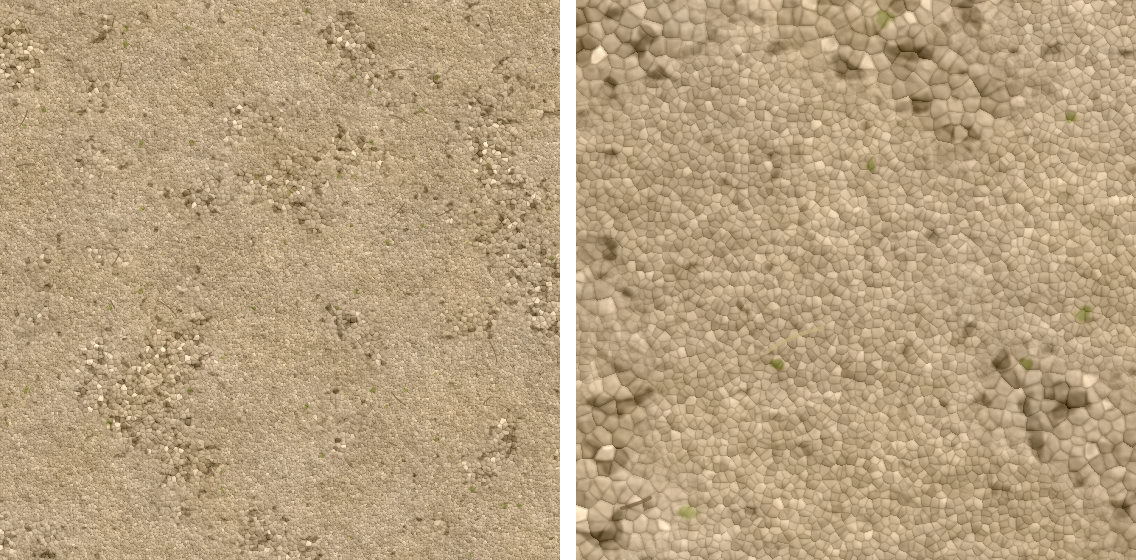
Left, the full canvas; right, a detail of the centre.
This texture is drawn by a Shadertoy shader. Its source:

```glsl
// Dry sandy soil: packed grains (cellular noise) over a lit, bumpy ground (gradient noise).
// Patches of coarser gravel hold dark pits and pale pebbles; sparse moss flecks and
// thin straws are scattered on jittered grids. All lengths are fractions of the canvas.

const vec3 SAND = vec3(0.71, 0.62, 0.49);
const vec3 TONE_TINT = vec3(1.0, 0.97, 0.97);
const vec3 MOSS = vec3(0.46, 0.46, 0.17);
const vec3 STRAW_DARK = vec3(0.43, 0.33, 0.21);
const vec3 STRAW_PALE = vec3(0.80, 0.71, 0.50);
const vec2 LIGHT = vec2(0.45, 0.89);
const float TAU = 6.2832;

vec2 hash2(vec2 cell) {
    vec3 q = fract(cell.xyx * vec3(0.1031, 0.1030, 0.0973));
    q += dot(q, q.yzx + 33.33);
    return fract((q.xx + q.yz) * q.zy);
}

float cornerSlope(vec2 cell, vec2 offset) {
    float angle = TAU * hash2(cell).x;
    return dot(vec2(cos(angle), sin(angle)), offset);
}

float gradientNoise(vec2 p) {
    vec2 cell = floor(p), f = fract(p);
    vec2 u = f * f * f * (f * (f * 6.0 - 15.0) + 10.0);
    vec2 e = vec2(1.0, 0.0);
    float low = mix(cornerSlope(cell, f), cornerSlope(cell + e, f - e), u.x);
    float high = mix(cornerSlope(cell + e.yx, f - e.yx), cornerSlope(cell + 1.0, f - 1.0), u.x);
    return mix(low, high, u.y);
}

float fbm(vec2 p, int octaves, float gain) {
    float sum = 0.0, amplitude = 1.0;
    for (int i = 0; i < octaves; i++) {
        sum += amplitude * gradientNoise(p);
        p = mat2(1.64, 1.28, -1.28, 1.64) * p + 17.3;
        amplitude *= gain;
    }
    return sum;
}

// Brightness of packed grains: lit side, dark gaps, and a random tone for each grain.
float grainTone(vec2 p, float paleAmount) {
    vec2 cell = floor(p), f = fract(p), toGrain = vec2(0.0);
    float nearest = 8.0, second = 8.0, id = 0.0;
    for (int y = -1; y <= 1; y++) {
        for (int x = -1; x <= 1; x++) {
            vec2 neighbour = vec2(x, y);
            vec2 jitter = hash2(cell + neighbour);
            vec2 offset = f - neighbour - jitter;
            float d = length(offset);
            if (d < nearest) {
                second = nearest;
                nearest = d;
                toGrain = offset;
                id = fract(jitter.x * 7.3 + jitter.y * 13.7);
            } else {
                second = min(second, d);
            }
        }
    }
    float gap = 1.0 - smoothstep(0.0, 0.35, second - nearest);
    float pale = paleAmount * smoothstep(0.90, 0.96, id) * (1.0 - gap);
    return 0.12 * (id - 0.5) + 0.12 * dot(toGrain, LIGHT) - 0.09 * gap + pale;
}

// Slope of the ground towards the light.
float groundRelief(vec2 p, float reach) {
    return fbm(p * 24.0, 4, 0.62) - fbm((p + LIGHT * reach) * 24.0, 4, 0.62);
}

// Small ragged flecks, rare and gathered in loose groups.
float mossMask(vec2 p, float density) {
    vec2 q = p * density, cell = floor(q);
    vec2 r = hash2(cell + 71.0);
    float chance = 0.035 + 0.12 * max(gradientNoise(cell * 0.21 + 5.0), 0.0);
    float d = length(q - cell - mix(vec2(0.3), vec2(0.7), r.yx));
    d += 0.16 * gradientNoise(q * 5.0);
    float radius = mix(0.08, 0.22, r.y);
    return step(r.x, chance) * (1.0 - smoothstep(0.4 * radius, 1.3 * radius, d));
}

// x: straw coverage, y: random value of this straw.
vec2 strawMask(vec2 p, float density, float halfWidth, float pixel) {
    vec2 q = p * density, cell = floor(q);
    vec2 r = hash2(cell + 137.0), shape = hash2(cell + 211.0);
    vec2 axis = vec2(cos(TAU * r.y), sin(TAU * r.y));
    vec2 d = q - cell - 0.5 - 0.2 * (shape - 0.5);
    float along = clamp(dot(d, axis), -1.0, 1.0) ;
    float halfLength = mix(0.08, 0.26, shape.x);
    vec2 bend = 0.5 * along * along * vec2(-axis.y, axis.x);
    float dist = length(d - bend - axis * clamp(along, -halfLength, halfLength)) / density;
    float cover = 1.0 - smoothstep(halfWidth - 0.5 * pixel, halfWidth + 0.5 * pixel, dist);
    return vec2(cover * step(r.x, 0.22), shape.y);
}

void mainImage(out vec4 fragColor, in vec2 fragCoord) {
    vec2 p = fragCoord / iResolution.y;
    float pixel = 1.0 / iResolution.y;

    // Fine sand, giving way to gravel in patches
    float gravel = smoothstep(-0.05, 0.35, fbm(p * 5.0 + 3.0, 3, 0.6));
    float grains = mix(grainTone(p * 200.0, 0.04), 1.25 * grainTone(p * 115.0 + 40.0, 0.11), gravel);

    // Lit bumps, shaded pits and broad mottling
    float relief = 0.25 * groundRelief(p, 0.003);
    float pitNoise = fbm(p * vec2(52.0, 62.0) + 9.0, 2, 0.45) + 0.3 * (gravel - 0.4);
    float pits = 0.20 * smoothstep(0.26, 0.56, pitNoise);
    float mottling = 0.05 * fbm(p * 7.0 + 29.0, 2, 0.6);
    float tone = 0.05 + grains + relief - pits + mottling;

    // Sand colour with a slight drift between warm and grey
    float warmth = gradientNoise(p * 9.0 + 51.0) + 0.6 * gradientNoise(p * 70.0);
    vec3 color = SAND + TONE_TINT * tone + vec3(0.008, 0.0, -0.022) * warmth;

    // Moss flecks and straws
    color = mix(color, MOSS + 0.7 * tone, 0.65 * mossMask(p, 34.0));
    vec2 straw = strawMask(p, 12.0, 0.0011, pixel);
    color = mix(color, mix(STRAW_DARK, STRAW_PALE, step(0.6, straw.y)), 0.65 * straw.x);

    fragColor = vec4(clamp(color, 0.0, 1.0), 1.0);
}
```
